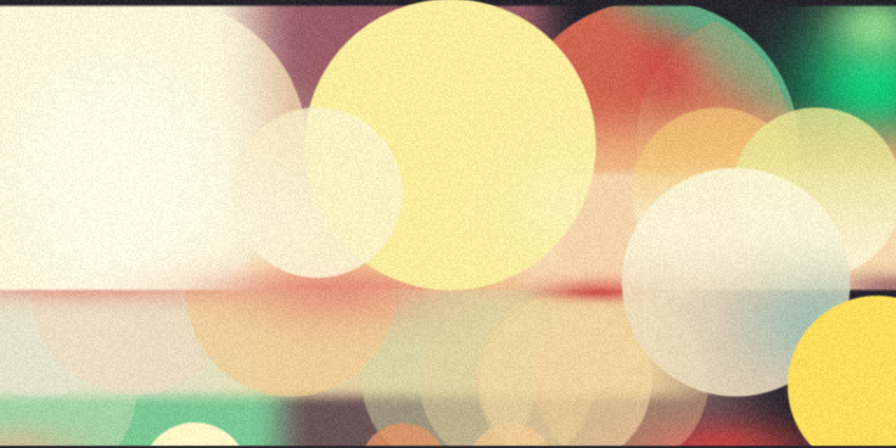
Reproduce this background procedurally as a Shadertoy shader.

```glsl
// Bokeh lights: translucent discs of cream, yellow, orange and green overlap
// in two horizontal bands. Each band is blended from soft gaussian glows and
// smooth-edged discs, then large front discs and hashed film grain are added.

const vec3 CREAM  = vec3(0.98, 0.96, 0.84);
const vec3 WHITE  = vec3(1.00, 0.99, 0.92);
const vec3 YELLOW = vec3(0.98, 0.93, 0.62);
const vec3 GOLD   = vec3(0.99, 0.87, 0.36);
const vec3 SAND   = vec3(0.94, 0.87, 0.66);
const vec3 PEACH  = vec3(0.96, 0.80, 0.58);
const vec3 ORANGE = vec3(0.90, 0.58, 0.40);
const vec3 RED    = vec3(0.80, 0.25, 0.25);
const vec3 ROSE   = vec3(0.88, 0.51, 0.46);
const vec3 MAUVE  = vec3(0.60, 0.36, 0.40);
const vec3 GREEN  = vec3(0.48, 0.79, 0.58);
const vec3 TEAL   = vec3(0.66, 0.81, 0.76);
const vec3 DARK   = vec3(0.15, 0.14, 0.17);

float hash(vec2 cell) {
    vec3 q = fract(vec3(cell.xyx) * 0.1031);
    q += dot(q, q.yzx + 33.33);
    return fract((q.x + q.y) * q.z);
}

// Coverage of a disc with a softened rim
float disc(vec2 p, vec2 center, float radius) {
    return 1.0 - smoothstep(-0.004, 0.004, length(p - center) - radius);
}

float glow(vec2 p, vec2 center, vec2 size) {
    vec2 d = (p - center) / size;
    return exp(-dot(d, d));
}

vec3 lens(vec3 base, vec2 p, vec2 center, float radius, vec3 tint, float alpha) {
    return mix(base, tint, alpha * disc(p, center, radius));
}

vec3 upperBand(vec2 p) {
    vec3 col = mix(CREAM, MAUVE, smoothstep(0.45, 0.68, p.x) * smoothstep(0.45, 0.85, p.y));
    col = mix(col, PEACH, smoothstep(0.45, 0.7, p.x) * (1.0 - smoothstep(0.4, 0.75, p.y)));
    col = mix(col, DARK, smoothstep(1.15, 1.3, p.x) * smoothstep(0.4, 0.7, p.y));

    // Green light in the top corner
    col = mix(col, vec3(0.06, 0.80, 0.47), glow(p, vec2(1.95, 0.81), vec2(0.17, 0.14)));
    col = mix(col, vec3(0.58, 0.87, 0.57), 0.9 * glow(p, vec2(1.95, 0.94), vec2(0.10, 0.08)));

    // Red disc turning green towards its upper right
    float turn = smoothstep(0.0, 0.15, dot(p - vec2(1.5, 0.82), vec2(0.6, 0.8)));
    vec2 center = vec2(1.458, 0.675);
    vec3 fill = mix(mix(RED, ORANGE, 0.5), vec3(0.38, 0.70, 0.53), turn);
    col = lens(col, p, center, 0.325, fill, 0.95);
    float overlap = disc(p, center, 0.31) * disc(p, vec2(1.72, 0.68), 0.3);
    col = mix(col, vec3(0.80, 0.62, 0.45), 0.4 * overlap);
    col = mix(col, RED, 0.6 * glow(p, vec2(1.49, 0.84), vec2(0.07, 0.09)));

    // Pale haze filling the lower part on the right
    float haze = smoothstep(1.1, 1.2, p.x) * (1.0 - smoothstep(0.62, 0.80, p.y));
    col = mix(col, vec3(0.95, 0.74, 0.52), 0.9 * haze);
    col = mix(col, CREAM, 0.5 * haze * (1.0 - smoothstep(0.60, 0.63, p.y)));

    // Washed out light on the left
    vec3 wash = mix(CREAM, vec3(0.91, 0.78, 0.63), smoothstep(0.48, 0.72, p.x));
    col = lens(col, p, vec2(0.36, 0.675), 0.325, wash, 0.85);
    col = mix(col, WHITE, 0.9 * glow(p, vec2(0.26, 0.6), vec2(0.26, 0.3)));

    // Warm line where the bands meet
    col = mix(col, ROSE, 0.85 * glow(p, vec2(0.75, 0.35), vec2(0.28, 0.05)));
    col = mix(col, RED, 0.75 * glow(p, vec2(1.34, 0.345), vec2(0.13, 0.03)));
    return mix(col, MAUVE, 0.8 * glow(p, vec2(2.0, 0.36), vec2(0.12, 0.03)));
}

vec3 lowerBand(vec2 p) {
    // Dim floor with green, red and orange spill
    vec3 col = mix(GREEN, vec3(0.42, 0.33, 0.34), smoothstep(0.56, 0.70, p.x));
    col = mix(col, DARK, smoothstep(1.55, 1.8, p.x));
    col = mix(col, RED, 0.9 * glow(p, vec2(1.6, 0.0), vec2(0.2, 0.06)));
    col = mix(col, ORANGE, 0.6 * glow(p, vec2(0.04, 0.0), vec2(0.14, 0.05)));

    // Pale shelf across the band
    float shelf = smoothstep(0.09, 0.14, p.y) * (1.0 - smoothstep(1.42, 1.65, p.x));
    col = mix(col, mix(vec3(0.93, 0.89, 0.80), SAND, smoothstep(0.3, 0.75, p.x)), 0.9 * shelf);

    // Row of overlapping discs, greenish on the left and peach on the right
    for (int i = 0; i < 4; i++) {
        float k = float(i);
        vec3 tint = mix(vec3(0.82, 0.84, 0.65), PEACH, min(k * 0.5, 1.0));
        col = lens(col, p, vec2(1.003 + 0.128 * k, 0.15), 0.195, tint, 0.5 - 0.04 * k);
    }
    col = lens(col, p, vec2(1.263, 0.15), 0.192, SAND, 0.4);
    col = lens(col, p, vec2(0.09, 0.33), 0.215, vec3(0.91, 0.89, 0.81), 0.5);
    col = lens(col, p, vec2(0.09, 0.13), 0.215, vec3(0.90, 0.90, 0.78), 0.35);
    col = lens(col, p, vec2(0.30, 0.35), 0.23, vec3(0.95, 0.85, 0.74), 0.5);
    col = lens(col, p, vec2(0.65, 0.35), 0.235, vec3(0.95, 0.80, 0.57), 0.7);
    col = lens(col, p, vec2(0.90, -0.04), 0.095, ORANGE, 0.8);
    col = lens(col, p, vec2(1.14, -0.04), 0.095, PEACH, 0.7);
    col = lens(col, p, vec2(0.435, -0.063), 0.12, vec3(1.0, 0.97, 0.78), 1.0);

    col = mix(col, ROSE, 0.65 * glow(p, vec2(0.2, 0.36), vec2(0.35, 0.035)));
    col = mix(col, ROSE, 0.7 * glow(p, vec2(0.75, 0.36), vec2(0.22, 0.08)));
    return mix(col, RED, 0.85 * glow(p, vec2(1.34, 0.35), vec2(0.12, 0.02)));
}

void mainImage(out vec4 fragColor, in vec2 fragCoord) {
    vec2 p = fragCoord / iResolution.xy * vec2(2.0, 1.0);
    vec3 col = mix(lowerBand(p), upperBand(p), smoothstep(0.348, 0.358, p.y));

    // Dark frame along the top
    col = mix(col, DARK, smoothstep(0.982, 0.992, p.y));

    // Front discs
    vec2 small = vec2(0.708, 0.57), big = vec2(1.005, 0.677);
    col = lens(col, p, small, 0.19, mix(CREAM, PEACH, 0.25 * smoothstep(0.5, 0.75, p.y)), 0.85);
    vec3 sun = mix(YELLOW, CREAM, 0.65 * disc(p, small, 0.19));
    sun = mix(sun, CREAM, 0.4 * glow(p, vec2(1.27, 0.54), vec2(0.12, 0.11)));
    col = lens(col, p, big, 0.325, sun, 1.0);
    col = lens(col, p, vec2(1.60, 0.57), 0.19, mix(CREAM, vec3(0.95, 0.78, 0.46), smoothstep(0.45, 0.68, p.y)), 0.7);
    col = lens(col, p, vec2(1.823, 0.57), 0.19, mix(CREAM, vec3(0.91, 0.90, 0.58), smoothstep(0.4, 0.7, p.y)), 0.82);
    vec3 pearl = mix(vec3(0.93, 0.86, 0.74), CREAM, smoothstep(0.3, 0.5, p.y));
    pearl = mix(pearl, TEAL, 0.85 * glow(p, vec2(1.83, 0.28), vec2(0.17, 0.11)));
    col = lens(col, p, vec2(1.643, 0.37), 0.255, pearl, 0.9);
    col = lens(col, p, vec2(1.958, 0.14), 0.2, GOLD, 1.0);

    // Film grain and the thin lower frame
    col += 0.05 * (hash(floor(p * 256.0)) - 0.5);
    col = mix(DARK, col, smoothstep(0.002, 0.008, p.y));
    fragColor = vec4(clamp(col, 0.0, 1.0), 1.0);
}
```
